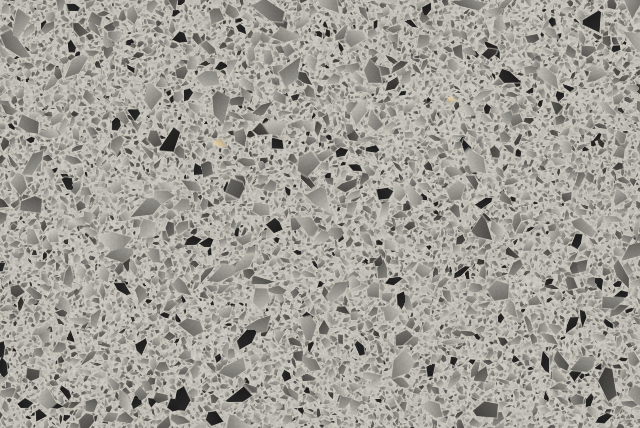
Give the GLSL for this texture, as a Shadertoy shader.

```glsl
// Draws polished quartz composite: angular grey stone chips in a pale cement matrix.

const float TAU = 6.28318;
const vec3 MATRIX = vec3(0.755, 0.745, 0.722);
const vec3 RIM = vec3(0.80, 0.785, 0.745);
const vec3 STONE_TINT = vec3(1.0, 0.988, 0.945);
const vec3 SMOKY = vec3(0.13, 0.132, 0.13);
const vec3 RUST = vec3(0.45, 0.17, 0.11);
const vec3 CREAM = vec3(0.84, 0.76, 0.62);

struct Chip {
    float dist;   // signed distance to the edge, in cells
    vec2 local;   // position inside the chip, relative to its radius
    float seed;
};

float hash(vec2 p) {
    return fract(sin(dot(p, vec2(127.1, 311.7))) * 43758.5453);
}

float noise(vec2 p) {
    vec2 i = floor(p), f = fract(p);
    f = f * f * (3.0 - 2.0 * f);
    float low = mix(hash(i), hash(i + vec2(1, 0)), f.x);
    float high = mix(hash(i + vec2(0, 1)), hash(i + vec2(1, 1)), f.x);
    return mix(low, high, f.y);
}

vec2 rotate(vec2 p, float angle) {
    float c = cos(angle), s = sin(angle);
    return vec2(c * p.x - s * p.y, s * p.x + c * p.y);
}

// Irregular convex shard cut by five jittered half planes.
float shardDistance(vec2 q, float radius, vec2 id) {
    float d = -1e3;
    for (int i = 0; i < 5; i++) {
        float k = float(i);
        float jitter = hash(id + vec2(k * 7.3, 1.9)) - 0.5;
        float angle = (k + 0.75 * jitter) * TAU / 5.0;
        float reach = radius * mix(0.55, 1.15, hash(id + vec2(3.7, k * 5.1)));
        d = max(d, dot(q, vec2(cos(angle), sin(angle))) - reach);
    }
    return d;
}

// Nearest chip among the scattered ones around a grid position.
Chip nearestChip(vec2 p, float density, float salt) {
    Chip best = Chip(1e3, vec2(0), 0.0);
    vec2 home = floor(p);
    for (int y = -1; y <= 1; y++)
    for (int x = -1; x <= 1; x++) {
        vec2 cell = home + vec2(x, y);
        vec2 id = cell + salt;
        if (hash(id + 0.37) > density) continue;
        vec2 centre = cell + 0.1 + 0.8 * vec2(hash(id + 11.3), hash(id + 23.9));
        float radius = mix(0.21, 0.46, hash(id + 31.7));
        float stretch = mix(1.0, 1.55, hash(id + 41.1));
        vec2 q = rotate(p - centre, TAU * hash(id + 53.3));
        q *= vec2(1.0 / stretch, stretch);
        float d = shardDistance(q, radius, id) / sqrt(stretch);
        if (d < best.dist) best = Chip(d, q / radius, hash(id + 67.7));
    }
    return best;
}

// Mostly mid grey stone, some smoky glass, very rare rust and cream.
vec3 chipColour(Chip chip, float smokyShare, float rareShare) {
    float pick = hash(vec2(chip.seed * 91.7, 4.1));
    float tone = mix(0.13, 0.68, pow(chip.seed, 0.38));
    vec3 colour = tone * STONE_TINT;
    if (pick < smokyShare) colour = SMOKY;
    else if (pick > 1.0 - rareShare) colour = CREAM;
    else if (pick > 1.0 - 1.4 * rareShare) colour = RUST;
    float facet = clamp(dot(chip.local, vec2(0.8, 0.6)), -1.0, 1.0);
    return colour * (1.0 + 0.16 * facet);
}

// Lays one size class of chips, each with a pale rim, over the base colour.
vec3 addChips(vec3 base, vec2 p, float cellSize, float density,
              float smokyShare, float rareShare, float salt, float blur) {
    Chip chip = nearestChip(rotate(p, salt) / cellSize, density, salt);
    float d = chip.dist * cellSize;
    float inside = 1.0 - smoothstep(-blur, blur, d);
    float rim = 1.0 - smoothstep(0.0008, 0.0032 + blur, d);
    vec3 colour = mix(base, RIM, 0.6 * rim);
    return mix(colour, chipColour(chip, smokyShare, rareShare), inside);
}

void mainImage(out vec4 fragColor, in vec2 fragCoord) {
    vec2 p = fragCoord / iResolution.y;
    float blur = 0.6 / iResolution.y;

    // Cement matrix with soft mottling
    float mottle = noise(p * 150.0) - 0.5;
    vec3 colour = MATRIX + 0.11 * mottle + 0.03 * (noise(p * 9.0) - 0.5);

    // Chips from fine grit to large shards
    colour = addChips(colour, p, 0.012, 0.90, 0.00, 0.000, 1.3, blur);
    colour = addChips(colour, p, 0.020, 0.72, 0.03, 0.002, 2.9, blur);
    colour = addChips(colour, p, 0.034, 0.46, 0.13, 0.006, 4.7, blur);
    colour = addChips(colour, p, 0.058, 0.26, 0.12, 0.008, 7.1, blur);

    // Fine surface grain
    float grain = noise(p * 330.0 + 17.0) - 0.5;
    colour *= 1.0 + 0.07 * grain;
    fragColor = vec4(clamp(colour, 0.0, 1.0), 1.0);
}
```
